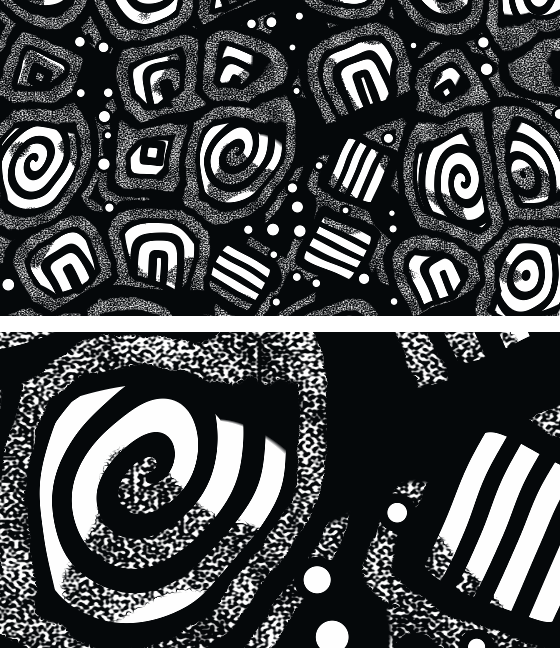
Top, the full canvas; bottom, a detail of the centre.
Write a Shadertoy shader that draws this pattern.

```glsl
struct Motif {
    float edge;   // signed distance to the nearest outline
    float next;   // signed distance to the runner-up
    float depth;  // distance inward from the contour
    float kind;   // 0 oval, 1 square, 2 arch, 3 stripes
    float seed;
    vec2 local;
};

vec2 hash2(vec2 p) {
    vec3 h = fract(p.xyx * vec3(0.1031, 0.1030, 0.0973));
    h += dot(h, h.yzx + 33.33);
    return fract((h.xx + h.yz) * h.zy);
}

float gradientDot(vec2 cell, vec2 offset) {
    float angle = 6.2832 * hash2(cell + 71.0).x;
    return dot(vec2(cos(angle), sin(angle)), offset);
}

float gradientNoise(vec2 p) {
    vec2 i = floor(p), f = fract(p);
    vec2 u = f * f * f * (f * (f * 6.0 - 15.0) + 10.0);
    vec2 e = vec2(1, 0);
    return 1.4 * mix(
        mix(gradientDot(i, f), gradientDot(i + e, f - e), u.x),
        mix(gradientDot(i + e.yx, f - e.yx), gradientDot(i + 1.0, f - 1.0), u.x), u.y);
}

// Coverage of a shape from its signed distance
float ink(float d) {
    return clamp(0.5 - 1.3 * d * iResolution.y, 0.0, 1.0);
}

// Nearest motif on a jittered grid
Motif findMotif(vec2 p) {
    Motif m = Motif(9.0, 9.0, 0.0, 0.0, 0.0, vec2(0));
    vec2 base = floor(p / 0.31);
    for (int k = 0; k < 9; k++) {
        vec2 id = base + vec2(k % 3, k / 3) - 1.0;
        vec2 pick = hash2(id + 17.3), vary = hash2(id + 53.9);
        vec2 q = p - (id + 0.5 + 0.46 * (hash2(id + 5.1) - 0.5)) * 0.31;

        float kind = pick.x < 0.3 ? 0.0 : pick.x < 0.57 ? 1.0 : pick.x < 0.89 ? 2.0 : 3.0;
        float size = 0.09, power = 8.0, angle = (vary.x - 0.5) * 1.2;
        if (kind < 0.5) { size = 0.19 + 0.04 * vary.y; power = 2.0; }
        else if (kind < 1.5) { size = 0.115 + 0.035 * vary.y; power = 7.0; }
        else if (kind < 2.5) { size = 0.15 + 0.03 * vary.y; power = 3.5; angle += pick.y < 0.3 ? 3.14 : 0.0; }
        else angle *= 4.0;
        q = mat2(cos(angle), sin(angle), -sin(angle), cos(angle)) * q;

        // One family of rounded norms gives every outline
        vec2 a = abs(q);
        if (kind < 0.5) a *= vec2(1.2, 0.85);
        if (kind == 2.0) a.y = max(q.y, 0.0);
        a = a / size + 1e-4;
        float depth = size * (1.0 - pow(pow(a.x, power) + pow(a.y, power), 1.0 / power));
        float d = -depth;
        if (kind == 2.0) d = max(d, -q.y - 0.85 * size);

        if (d < m.edge) m = Motif(d, m.edge, depth, kind, pick.y, q);
        else m.next = min(m.next, d);
    }
    return m;
}

void mainImage(out vec4 fragColor, in vec2 fragCoord) {
    vec2 uv = fragCoord / iResolution.y;
    vec2 p = uv + 0.007 * vec2(gradientNoise(uv * 9.0), gradientNoise(uv * 9.0 + 40.0));
    Motif m = findMotif(p);
    float rim = min(-m.edge, 0.5 * (m.next - m.edge));

    // Dry-brush grain, softened and dimmed when finer than a pixel
    float speck = gradientNoise(uv * vec2(190, 250));
    float wear = gradientNoise(uv * 6.0 + 9.0);
    float blur = 0.1 + 240.0 / iResolution.y;
    float level = 0.04 + 0.24 * blur + 0.3 * gradientNoise(uv * 19.0);
    float grain = smoothstep(level - blur, level + blur, speck);

    // Grainy rim with ragged edges, left open below arches
    float ragged = 0.003 * speck + 0.004 * gradientNoise(uv * 45.0);
    float ring = ink(abs(rim - 0.026) - 0.0165 + ragged);
    if (m.kind == 2.0) ring *= ink(-m.local.y - 0.09);

    // Concentric bands, wound into spirals on most ovals
    float turn = m.depth / 0.054;
    if (m.kind == 0.0 && m.seed > 0.3) turn += atan(m.local.y, m.local.x) / 6.2832;
    float bands = ink((abs(fract(turn + 0.16) - 0.5) - 0.275) * 0.054) * ink(0.058 - rim);
    if (m.kind == 3.0) {
        ring = 0.0;
        bands = ink((abs(fract(m.local.x / 0.042) - 0.5) - 0.28) * 0.042) * ink(0.008 - rim);
    }

    // Loose strokes echoing the outlines in the gaps
    ring = max(ring, ink(abs(m.edge - 0.03) - 0.013 + ragged) * smoothstep(-0.02, 0.03, wear));

    // Solid dots wherever their centre has room
    vec2 cell = floor(uv / 0.075), jitter = hash2(cell + 91.0);
    vec2 center = (cell + 0.32 + 0.36 * jitter) * 0.075;
    float radius = 0.008 + 0.011 * hash2(cell + 23.0).x;
    float room = step(radius + 0.005, findMotif(center).edge);
    float dotEdge = length(uv - center) - radius;
    ring *= 1.0 - ink(dotEdge - 0.01) * room;

    float worn = smoothstep(0.24, 0.26, wear + 0.05 * speck);
    float tone = max(max(ring * grain, bands * mix(1.0, grain, worn)), ink(dotEdge) * room);
    fragColor = vec4(mix(vec3(0.02, 0.03, 0.04), vec3(0.995), tone), 1.0);
}
```
